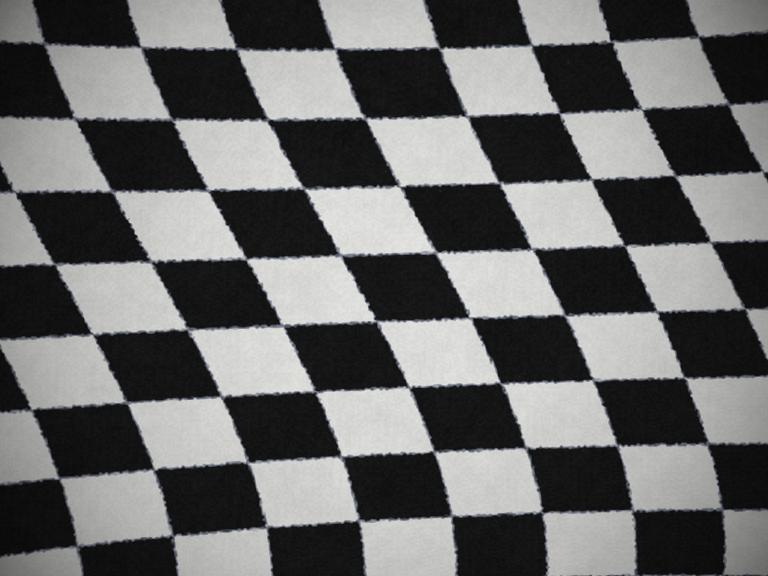
Give the GLSL for this texture, as a Shadertoy shader.

```glsl
const float PI = 3.14159265;

float hash(vec2 p) {
    return fract(sin(dot(p, vec2(127.1, 311.7))) * 43758.5453);
}

float noise(vec2 p) {
    vec2 i = floor(p), f = fract(p);
    f = f * f * (3.0 - 2.0 * f);
    return mix(mix(hash(i), hash(i + vec2(1, 0)), f.x),
               mix(hash(i + vec2(0, 1)), hash(i + vec2(1, 1)), f.x), f.y);
}

// Column coordinate: whole numbers lie on the slanted, S-shaped seams
float columnAt(float x, float s) {
    float seam = 0.2865 + s * (0.2096 + s * (0.5065 - 0.4076 * s));
    float width = 0.1217 + 0.0143 * s - 0.0176 * s * s;
    float bulge = 0.0273 * max(1.0 - 1.5 * s, 0.0);
    float shift = x - seam;
    float n = shift / width;
    for (int i = 0; i < 3; i++) {
        float k = (n - 2.5) / 1.26;
        n = (shift + 0.0009 * sqrt(s) * n * n - bulge * exp(-k * k)) / width;
    }
    return n;
}

// Row coordinate: whole numbers lie on the gently bowed cross seams
float rowAt(vec2 pos, float s) {
    float t = pos.x / 0.443 - 1.0;
    float bow = -0.0313 * s * t + (0.03 * s - 0.015) * t * t;
    float m = (pos.y - bow - 0.3333) / 0.0883;
    return m + 0.0044 * m * m;
}

// Square wave with softened steps at whole numbers
float softStripe(float v, float softness) {
    return clamp(sin(PI * v) / (PI * softness), -1.0, 1.0);
}

void mainImage(out vec4 fragColor, in vec2 fragCoord) {
    // Canvas width is 1, y runs down from the top
    vec2 pos = vec2(fragCoord.x, iResolution.y - fragCoord.y) / iResolution.x;
    float height = iResolution.y / iResolution.x;

    // Fuzzy pile wobbles the seams
    vec2 fuzz = vec2(noise(pos * 260.0), noise(pos * 260.0 + 57.0)) - 0.5;
    vec2 cloth = pos + 0.0035 * fuzz;
    float s = clamp(cloth.y / 0.75, 0.0, 1.0);

    // Checks
    float soft = max(0.0024, 0.8 / iResolution.x);
    float checker = softStripe(columnAt(cloth.x, s), soft / 0.122)
                  * softStripe(rowAt(cloth, s), soft / 0.088);
    float white = 0.5 - 0.5 * checker;

    // Fleece grain, soft mottling and sparse lint
    float grain = noise(pos * 380.0) - 0.5;
    float mottle = noise(pos * 75.0) + noise(pos * 22.0) - 1.0;
    float lint = smoothstep(0.93, 1.0, noise(pos * 300.0 + 13.0));
    vec3 black = vec3(0.082, 0.083, 0.086) + 0.035 * grain + 0.012 * mottle + 0.06 * lint;
    vec3 cream = vec3(0.862, 0.862, 0.852) + 0.045 * grain + 0.025 * mottle;
    vec3 color = mix(black, cream, white);

    // Cool fringe along the seams
    color += vec3(-0.03, -0.01, 0.04) * 4.0 * white * (1.0 - white);

    // Light falls off toward the corners
    vec2 fromCenter = pos - vec2(0.5, 0.5 * height);
    float r2 = dot(fromCenter, fromCenter);
    color *= 1.0 - 0.6 * r2 - 2.0 * r2 * r2;
    fragColor = vec4(color, 1.0);
}
```
